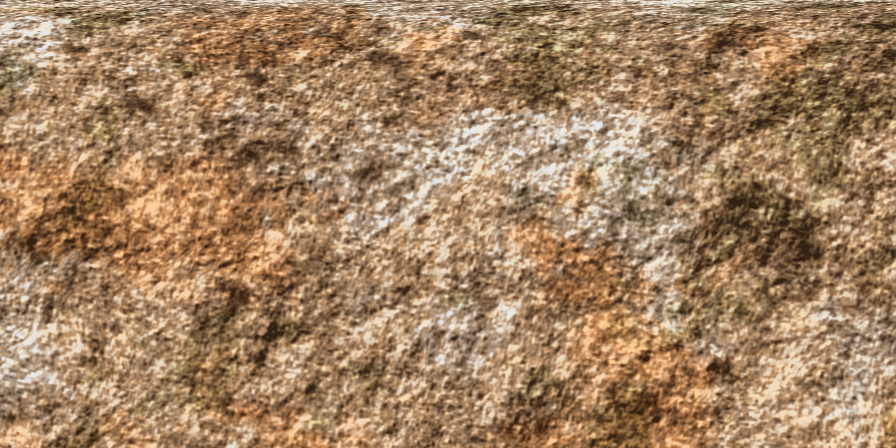
Reproduce this texture procedurally as a WebGL 1 fragment shader.

```glsl
precision highp float;
uniform vec2 u_resolution;

#define BASE_TONE 0.645
#define RELIEF 2.7
#define GRAIN 0.36
#define GRAIN_FREQ 112.0
#define BROAD_TONE 0.2
#define PIT_CELL 0.25
#define PIT_CHANCE 0.4
#define PIT_DEPTH 0.36
#define LIGHT_STEP vec2(-0.0035, 0.005)

float hash(vec2 p) {
  vec3 q = fract(vec3(p.xyx) * 0.1031);
  q += dot(q, q.yzx + 33.33);
  return fract((q.x + q.y) * q.z);
}

// Value noise centred on zero
float noise(vec2 p) {
  vec2 cell = floor(p), f = fract(p);
  f = f * f * (3.0 - 2.0 * f);
  float low = mix(hash(cell), hash(cell + vec2(1.0, 0.0)), f.x);
  float high = mix(hash(cell + vec2(0.0, 1.0)), hash(cell + 1.0), f.x);
  return mix(low, high, f.y) - 0.5;
}

float fbm(vec2 p) {
  float sum = 0.0, amp = 1.0;
  for (int i = 0; i < 6; i++) {
    sum += amp * noise(p);
    p = mat2(0.8, 0.6, -0.6, 0.8) * p * 2.0 + 17.3;
    amp *= 0.6;
  }
  return sum;
}

// Ragged dark hollows scattered one per cell
float pits(vec2 p) {
  vec2 ragged = p + 0.035 * vec2(fbm(p * 14.0 + 40.0), fbm(p * 14.0 + 80.0));
  vec2 home = floor(ragged / PIT_CELL);
  float dark = 0.0;
  for (int j = -1; j <= 1; j++) {
    for (int i = -1; i <= 1; i++) {
      vec2 cell = home + vec2(float(i), float(j));
      vec2 seed = cell + 50.0;
      vec2 centre = (cell + vec2(hash(seed), hash(seed + 19.0))) * PIT_CELL;
      float present = step(hash(seed + 37.0), PIT_CHANCE);
      float radius = mix(0.02, 0.058, hash(seed + 53.0));
      vec2 d = mat2(0.9, 0.4, -0.4, 0.9) * (ragged - centre);
      float dist = length(d * vec2(0.85, 1.25));
      float strength = mix(0.45, 1.0, hash(seed + 71.0));
      dark = max(dark, present * strength * (1.0 - smoothstep(0.2 * radius, radius, dist)));
    }
  }
  return dark;
}

// Stone colour from shadow to highlight, keyed on the red level
vec3 stoneRamp(float tone) {
  vec3 c = mix(vec3(0.20, 0.13, 0.08), vec3(0.32, 0.22, 0.14), smoothstep(0.16, 0.32, tone));
  c = mix(c, vec3(0.49, 0.37, 0.26), clamp((tone - 0.32) / 0.17, 0.0, 1.0));
  c = mix(c, vec3(0.63, 0.49, 0.36), clamp((tone - 0.49) / 0.14, 0.0, 1.0));
  c = mix(c, vec3(0.78, 0.62, 0.47), clamp((tone - 0.63) / 0.15, 0.0, 1.0));
  c = mix(c, vec3(0.87, 0.76, 0.63), clamp((tone - 0.78) / 0.09, 0.0, 1.0));
  return mix(c, vec3(0.96, 0.88, 0.77), clamp((tone - 0.87) / 0.16, 0.0, 1.0));
}

void main() {
  vec2 p = gl_FragCoord.xy / u_resolution.y;

  // The face curves away toward the top, squeezing its features flat
  vec2 q = vec2(p.x, p.y + 0.22 * pow(p.y, 10.0) + 0.15 * pow(p.y, 60.0));
  q += 0.02 * vec2(noise(q * 6.0), noise(q * 6.0 + 31.0));

  // Relief lit from the upper left
  float height = fbm(q * 5.0 + 3.0);
  float slope = height - fbm((q + LIGHT_STEP) * 5.0 + 3.0);

  // Fine crystals, slightly slanted
  vec2 g = mat2(0.92, 0.39, -0.39, 0.92) * q;
  float grain = noise(g * GRAIN_FREQ) + 0.7 * noise(g.yx * GRAIN_FREQ * 0.5 + 9.0);

  // Pale crust, rust stains, clumps of dirt and broken cracks
  float rim = smoothstep(0.975, 0.995, p.y);
  float crust = smoothstep(0.06, 0.36, fbm(q * 3.2 + 61.0));
  crust = clamp(crust + 0.35 * smoothstep(0.84, 1.0, p.y) + 0.6 * rim, 0.0, 1.0);
  float rust = smoothstep(-0.05, 0.4, fbm(q * 4.0 + 113.0)) * (1.0 - crust);
  float dirt = smoothstep(0.2, 0.52, fbm(q * vec2(5.0, 6.5) + 151.0));
  float crackLine = abs(fbm(q * vec2(3.0, 4.5) + 201.0));
  float crack = (1.0 - smoothstep(0.0, 0.045, crackLine)) * smoothstep(0.0, 0.2, noise(q * 5.0 + 241.0));
  float pit = pits(q);

  float tone = BASE_TONE + RELIEF * slope + GRAIN * grain + BROAD_TONE * height;
  tone += 0.06 * crust + 0.05 * rim - 0.14 * dirt - 0.12 * crack;
  tone = mix(tone, 0.5 * tone, pit) - 0.2 * PIT_DEPTH * pit;
  tone = clamp(tone, 0.17, 1.0);

  // Tint: grey on crust, orange on rust, olive in dirt
  vec3 color = stoneRamp(tone);
  color = mix(color, color * vec3(0.98, 1.06, 1.18), crust);
  color = mix(color, color * vec3(1.05, 0.94, 0.82), rust);
  color = mix(color, color * vec3(0.95, 1.0, 0.93), dirt);
  color *= 1.0 + vec3(0.03, 0.0, -0.06) * noise(q * 60.0 + 301.0) * 2.0;
  gl_FragColor = vec4(clamp(color, 0.0, 1.0), 1.0);
}
```
